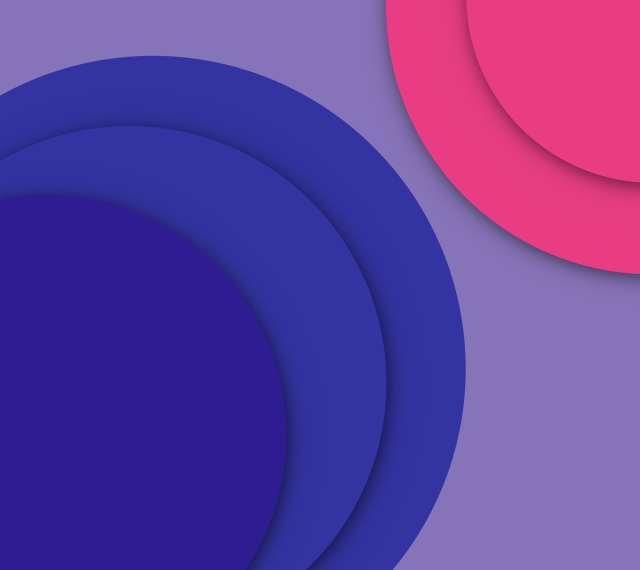
This background is drawn by a Shadertoy shader. Its source:

```glsl
// Layered paper discs: three blue ones rising from the lower left and two pink
// ones hanging from the upper right, over flat lavender. Each disc is a circle
// distance, painted back to front with a soft, slightly offset drop shadow.

#define SHADOW_BLUR 0.0176
#define SHADOW_ALPHA 0.60
#define SHADOW_SHIFT vec2(0.004, -0.006)
#define LAVENDER vec3(0.527, 0.455, 0.722)
#define BLUE vec3(0.200, 0.200, 0.630)
#define INDIGO vec3(0.190, 0.110, 0.573)
#define PINK vec3(0.908, 0.240, 0.512)

float circleDistance(vec2 p, vec2 center, float radius) {
    return length(p - center) - radius;
}

// Coverage of a blurred edge: a logistic curve close to a Gaussian blur.
float blurredCoverage(float d) {
    return 1.0 / (1.0 + exp(clamp(1.7 * d / SHADOW_BLUR, -30.0, 30.0)));
}

// Darkens what lies below, then lays the disc on top.
vec3 paintDisc(vec3 below, vec2 p, vec2 center, float radius, vec3 color, float shadowAlpha) {
    float pixel = 1.0 / iResolution.y;
    float shadow = blurredCoverage(circleDistance(p, center + SHADOW_SHIFT, radius));
    float edge = circleDistance(p, center, radius);
    float coverage = 1.0 - smoothstep(-0.7 * pixel, 0.7 * pixel, edge);
    return mix(below * (1.0 - shadowAlpha * shadow), color, coverage);
}

void mainImage(out vec4 fragColor, in vec2 fragCoord) {
    // Canvas height is one unit.
    vec2 p = fragCoord / iResolution.y;
    vec3 color = LAVENDER;

    // Blue stack; the rearmost disc lies flat without a shadow.
    color = paintDisc(color, p, vec2(0.268, 0.353), 0.549, BLUE, 0.0);
    color = paintDisc(color, p, vec2(0.227, 0.328), 0.451, BLUE, SHADOW_ALPHA);
    color = paintDisc(color, p, vec2(0.0805, 0.236), 0.4217, INDIGO, SHADOW_ALPHA);

    // Pink stack.
    color = paintDisc(color, p, vec2(1.146, 0.987), 0.4685, PINK, SHADOW_ALPHA);
    color = paintDisc(color, p, vec2(1.146, 1.007), 0.328, PINK, SHADOW_ALPHA);

    fragColor = vec4(color, 1.0);
}
```
